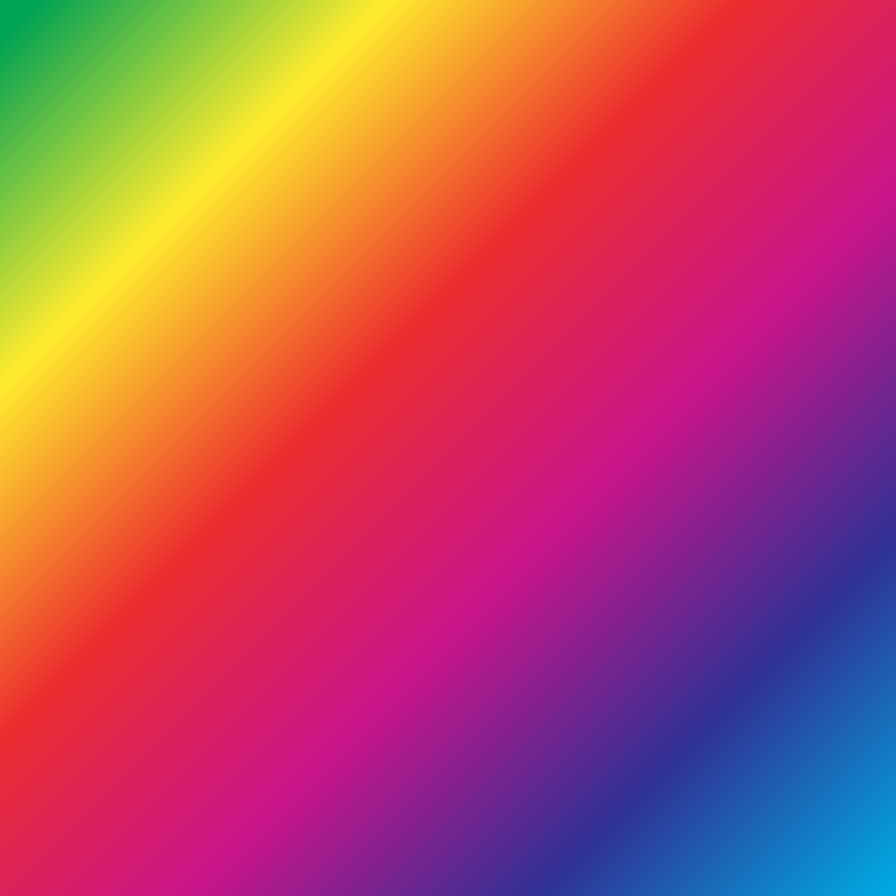
A three.js fragment shader for this background:

```glsl
// Diagonal rainbow gradient running from green at upper left to cyan at lower right.
varying vec2 vUv;

#define FIRST_STOP 0.022
#define STOP_STEP 0.194
#define GREEN vec3(0.0, 0.635, 0.33)
#define YELLOW vec3(1.0, 0.925, 0.18)
#define RED vec3(0.925, 0.18, 0.18)
#define MAGENTA vec3(0.79, 0.08, 0.54)
#define INDIGO vec3(0.19, 0.19, 0.58)
#define CYAN vec3(0.0, 0.66, 0.88)

// Blends to the next colour over one unit of the band coordinate.
vec3 blendBand(vec3 base, vec3 next, float band, float index) {
  return mix(base, next, clamp(band - index, 0.0, 1.0));
}

// Piecewise linear ramp through evenly spaced colour stops.
vec3 rainbowRamp(float band) {
  vec3 color = GREEN;
  color = blendBand(color, YELLOW, band, 0.0);
  color = blendBand(color, RED, band, 1.0);
  color = blendBand(color, MAGENTA, band, 2.0);
  color = blendBand(color, INDIGO, band, 3.0);
  return blendBand(color, CYAN, band, 4.0);
}

void main() {
  // Position along the diagonal: 0 at upper left, 1 at lower right.
  float diagonal = 0.5 * (vUv.x + 1.0 - vUv.y);
  float band = (diagonal - FIRST_STOP) / STOP_STEP;
  gl_FragColor = vec4(rainbowRamp(band), 1.0);
}
```
